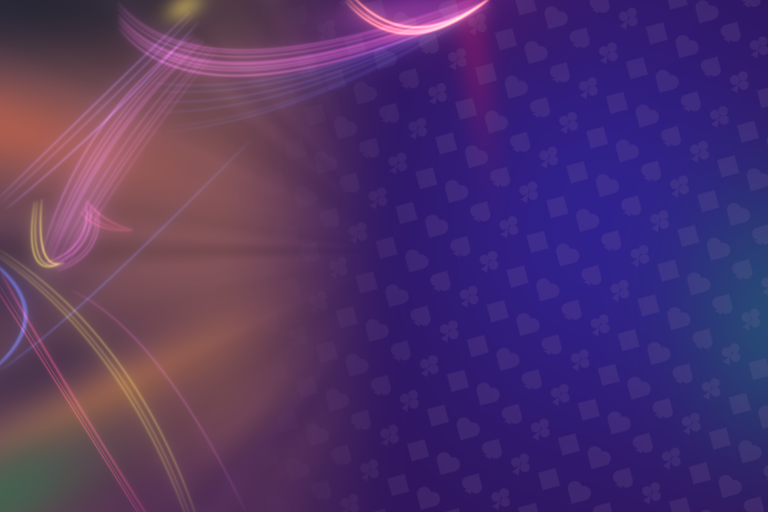
Give the GLSL for this background, as a Shadertoy shader.

```glsl
// Warm light rays on the left melt into a deep blue field on the right.
// A tilted lattice of card suits is built from distance functions, and
// glowing ribbons are fans of quadratic curves blended as light.

const float CELL_TILT = 0.52;
const vec2 CELL = vec2(0.0625, 0.0782);
const float SUIT_SIZE = 0.022;

float hash(float n) { return fract(sin(n * 91.345) * 4758.54); }

float noise(float x) {
    float f = fract(x);
    return mix(hash(floor(x)), hash(floor(x) + 1.0), f * f * (3.0 - 2.0 * f));
}

vec2 rotate(vec2 p, float a) {
    float c = cos(a), s = sin(a);
    return vec2(c * p.x + s * p.y, c * p.y - s * p.x);
}

// Soft elliptical spot whose long axis points along angle
float glow(vec2 p, vec2 centre, float angle, vec2 size) {
    vec2 q = rotate(p - centre, angle) / size;
    return exp(-dot(q, q));
}

// Suit shapes
float diamond(vec2 p, float r) { return (abs(p.x) + abs(p.y) - r) * 0.707; }

float heart(vec2 p, float r) {
    p.x = abs(p.x);
    return min(diamond(p, r), length(p - 0.5 * r) - 0.707 * r);
}

float stem(vec2 p) {
    return max(abs(p.x) - 0.1 - 0.4 * max(-0.5 - p.y, 0.0), abs(p.y + 0.65) - 0.4);
}

float club(vec2 p) {
    float leaves = min(length(p - vec2(0, 0.5)), length(vec2(abs(p.x) - 0.46, p.y + 0.15)));
    return min(leaves - 0.43, stem(p));
}

float suitPattern(vec2 p) {
    vec2 q = rotate(p - vec2(1.244, 0.867), -CELL_TILT);
    vec2 id = floor(q / CELL + 0.5);
    q = (q - id * CELL) / SUIT_SIZE;
    float suit = mod(id.x, 4.0);
    float d = suit < 0.5 ? diamond(q, 1.13)
            : suit < 1.5 ? heart(q, 0.9)
            : suit < 2.5 ? min(heart(vec2(q.x, 0.1 - q.y), 0.78), stem(q))
            : club(q);
    return clamp(0.5 - d * SUIT_SIZE * iResolution.y / 1.5, 0.0, 1.0);
}

// Approximate nearest point on a quadratic curve: x = distance, y = parameter
float det(vec2 a, vec2 b) { return a.x * b.y - a.y * b.x; }

vec2 curve(vec2 p, vec2 a, vec2 b, vec2 c) {
    a -= p; b -= p; c -= p;
    float u = det(a, c), v = 2.0 * det(b, a), w = 2.0 * det(c, b);
    vec2 g = 2.0 * (v * (c - b) + w * (b - a) + u * (c - a));
    g = vec2(g.y, -g.x);
    vec2 o = a + (v * w - u * u) * g / max(dot(g, g), 1e-12);
    float t = (det(o, c - a) + 2.0 * det(b - a, o)) / (2.0 * u + v + w);
    t = clamp(t, 0.0, 1.0);
    return vec2(length(mix(mix(a, b, t), mix(b, c, t), t)), t);
}

// Fan of strands; spread is the half width at each control point
float ribbon(vec2 p, vec2 a, vec2 b, vec2 c, vec3 spread, int count) {
    vec2 side = normalize(vec2(a.y - c.y, c.x - a.x));
    float light = 0.0;
    for (int i = 0; i < count; i++) {
        float k = 2.0 * (float(i) + 0.5) / float(count) - 1.0;
        vec3 s = spread * (k + 0.3 * (hash(float(i) + 3.0) - 0.5));
        vec2 d = curve(p, a + side * s.x, b + side * s.y, c + side * s.z);
        float shape = exp(-pow(d.x / 0.0028, 2.0)) + 0.22 * exp(-d.x / 0.014);
        light += shape * sqrt(4.0 * d.y * (1.0 - d.y)) * (0.5 + 0.5 * hash(float(i) + 7.0));
    }
    return light;
}

vec3 backdrop(vec2 p) {
    // Warm side with rays
    vec3 warm = mix(vec3(0.49, 0.31, 0.33), vec3(0.32, 0.18, 0.33), glow(p, vec2(0.4, 0.0), 0.0, vec2(0.4, 0.16)));
    warm = mix(warm, vec3(0.17, 0.16, 0.22), glow(p, vec2(0.03, 1.0), 0.0, vec2(0.55, 0.15)));
    warm = mix(warm, vec3(0.66, 0.35, 0.29), 0.9 * glow(p, vec2(0.0, 0.75), -0.25, vec2(0.3, 0.08)));
    warm = mix(warm, vec3(0.25, 0.18, 0.29), 0.9 * glow(p, vec2(0.0, 0.45), 0.0, vec2(0.17, 0.14)));
    warm = mix(warm, vec3(0.25, 0.18, 0.29), 0.8 * glow(p, vec2(0.04, 0.26), 0.4, vec2(0.25, 0.07)));
    warm = mix(warm, vec3(0.58, 0.36, 0.29), 0.9 * glow(p, vec2(0.22, 0.23), 0.47, vec2(0.28, 0.045)));
    warm = mix(warm, vec3(0.27, 0.40, 0.32), 0.9 * glow(p, vec2(0.0, 0.03), 0.47, vec2(0.2, 0.09)));
    warm = mix(warm, vec3(0.27, 0.15, 0.32), 0.5 * glow(p, vec2(0.53, 0.14), 0.75, vec2(0.2, 0.04)));
    vec2 ray = vec2(0.8, 0.51) - p;
    warm *= 0.94 + 0.12 * noise(14.0 * atan(ray.y, ray.x) + 40.0);
    // Cool side with teal and magenta light
    vec3 cool = mix(vec3(0.19, 0.08, 0.35), vec3(0.19, 0.13, 0.56), glow(p, vec2(1.18, 0.56), 0.0, vec2(0.4, 0.46)));
    cool = mix(cool, vec3(0.15, 0.32, 0.47), 0.85 * glow(p, vec2(1.52, 0.38), 0.0, vec2(0.19, 0.26)));
    cool = mix(cool, vec3(0.31, 0.10, 0.42), 0.6 * glow(p, vec2(0.9, 1.0), 0.0, vec2(0.2, 0.14)));
    cool = mix(cool, vec3(0.52, 0.10, 0.42), 0.6 * glow(p, vec2(0.92, 0.95), -1.45, vec2(0.22, 0.035)));
    return mix(warm, cool, smoothstep(0.4, 0.8, p.x));
}

vec3 ribbons(vec2 p) {
    vec3 pink = vec3(0.75, 0.25, 0.65), blue = vec3(0.2, 0.3, 0.75), gold = vec3(0.75, 0.65, 0.15), red = vec3(0.8, 0.15, 0.3);
    // Upper sweep and its bright edge
    vec3 light = 0.36 * pink * ribbon(p, vec2(0.23, 0.97), vec2(0.39, 0.765), vec2(0.957, 1.0), vec3(0.03, 0.035, 0.015), 9);
    light += 0.2 * blue * ribbon(p, vec2(0.31, 0.79), vec2(0.605, 0.79), vec2(0.94, 0.99), vec3(0.07, 0.025, 0.01), 6);
    light += vec3(1.0, 0.5, 0.3) * ribbon(p, vec2(0.674, 1.01), vec2(0.79, 0.873), vec2(0.957, 1.004), vec3(0.02, 0.01, 0.0), 3);
    light += 0.4 * pink * glow(p, vec2(0.79, 0.98), 0.15, vec2(0.14, 0.035));
    light += 0.6 * gold * glow(p, vec2(0.36, 0.985), 0.5, vec2(0.04, 0.025));
    // Diagonal veil and knot
    light += 0.26 * pink * ribbon(p, vec2(0.4, 0.92), vec2(0.205, 0.746), vec2(0.1, 0.488), vec3(0.03, 0.07, 0.03), 10);
    light += 0.3 * vec3(0.6, 0.3, 0.6) * glow(p, vec2(0.16, 0.61), 1.1, vec2(0.15, 0.045));
    light += 0.25 * (pink + blue) * ribbon(p, vec2(0.38, 0.97), vec2(0.2, 0.78), vec2(0.0, 0.6), vec3(0.02, 0.04, 0.02), 3);
    light += 0.7 * gold * ribbon(p, vec2(0.074, 0.61), vec2(0.055, 0.46), vec2(0.12, 0.485), vec3(0.012, 0.02, 0.01), 3);
    light += 0.4 * pink * ribbon(p, vec2(0.1, 0.477), vec2(0.195, 0.51), vec2(0.18, 0.6), vec3(0.02), 4);
    light += 0.35 * red * ribbon(p, vec2(0.16, 0.6), vec2(0.19, 0.555), vec2(0.26, 0.55), vec3(0.02, 0.02, 0.0), 3);
    // Lower threads
    light += 0.8 * blue * ribbon(p, vec2(-0.03, 0.5), vec2(0.13, 0.385), vec2(-0.03, 0.265), vec3(0.005), 2);
    light += 0.4 * blue * ribbon(p, vec2(0.0, 0.277), vec2(0.13, 0.36), vec2(0.49, 0.727), vec3(0.0), 1);
    light += 0.55 * red * ribbon(p, vec2(-0.01, 0.46), vec2(0.09, 0.295), vec2(0.3, -0.04), vec3(0.02, 0.008, 0.01), 3);
    light += 0.4 * gold * ribbon(p, vec2(-0.01, 0.51), vec2(0.255, 0.335), vec2(0.38, -0.03), vec3(0.01, 0.02, 0.015), 3);
    return light + 0.3 * pink * ribbon(p, vec2(0.137, 0.434), vec2(0.31, 0.355), vec2(0.48, 0.0), vec3(0.0), 1);
}

void mainImage(out vec4 fragColor, in vec2 fragCoord) {
    vec2 p = fragCoord / iResolution.y;
    vec3 color = backdrop(p);
    color = mix(color, vec3(0.6, 0.48, 0.65), 0.14 * suitPattern(p) * smoothstep(0.42, 0.9, p.x));
    color = 1.0 - (1.0 - color) * (1.0 - clamp(ribbons(p), 0.0, 1.0));
    fragColor = vec4(color, 1.0);
}
```
